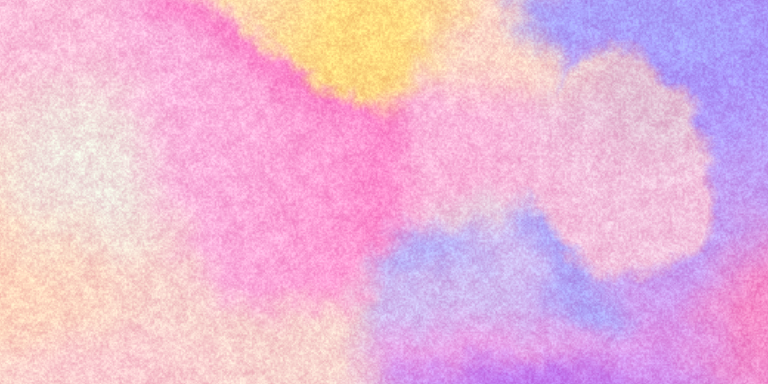
Reproduce this background procedurally as a WebGL 2 fragment shader.

```glsl
#version 300 es
precision highp float;
// Watercolour washes of pink, peach, yellow and violet bleeding together on grainy paper.

uniform vec2 u_resolution;
out vec4 fragColor;

float hash(vec2 p) {
  vec3 q = fract(p.xyx * 0.1031);
  q += dot(q, q.yzx + 33.33);
  return fract((q.x + q.y) * q.z);
}

float noise(vec2 p) {
  vec2 i = floor(p), f = fract(p);
  f = f * f * (3.0 - 2.0 * f);
  return mix(mix(hash(i), hash(i + vec2(1, 0)), f.x),
             mix(hash(i + vec2(0, 1)), hash(i + vec2(1, 1)), f.x), f.y);
}

float fbm(vec2 p) {
  float sum = 0.0, amp = 0.5;
  for (int i = 0; i < 5; i++) {
    sum += amp * noise(p);
    p = mat2(1.6, 1.2, -1.2, 1.6) * p + 17.3;
    amp *= 0.5;
  }
  return sum;
}

// Soft ellipse: 1 inside, fading across its rim.
float pool(vec2 p, vec2 center, vec2 radius, float soft) {
  return 1.0 - smoothstep(1.0 - soft, 1.0 + soft, length((p - center) / radius));
}

// Soft brush stroke from a to b.
float stroke(vec2 p, vec2 a, vec2 b, float radius, float soft) {
  vec2 d = b - a;
  float t = clamp(dot(p - a, d) / dot(d, d), 0.0, 1.0);
  return 1.0 - smoothstep(radius - soft, radius + soft, length(p - a - d * t));
}

// Soft half plane: 1 on the left of the line from a to b.
float side(vec2 p, vec2 a, vec2 b, float soft) {
  vec2 d = normalize(b - a);
  return smoothstep(-soft, soft, dot(p - a, vec2(-d.y, d.x)));
}

void main() {
  vec2 paper = gl_FragCoord.xy / u_resolution.y;
  vec2 warp = vec2(fbm(paper * 5.0 + 3.0), fbm(paper * 5.0 + 41.0)) - 0.48;
  vec2 fray = vec2(fbm(paper * 22.0 + 9.0), fbm(paper * 22.0 + 63.0)) - 0.48;
  vec2 p = paper + warp * 0.13 + fray * 0.07;

  // Warm left side
  vec3 col = vec3(0.97, 0.83, 0.81);
  col = mix(col, vec3(0.98, 0.75, 0.86), pool(p, vec2(0.2, 1.05), vec2(0.5, 0.36), 0.6));
  col = mix(col, vec3(0.99, 0.83, 0.73), 0.9 * pool(p, vec2(0.0, 0.3), vec2(0.28, 0.25), 0.8));
  col = mix(col, vec3(0.94, 0.89, 0.87), pool(p, vec2(0.25, 0.57), vec2(0.23, 0.2), 0.7));
  col = mix(col, vec3(0.98, 0.77, 0.82), 0.7 * pool(p, vec2(0.3, 0.03), vec2(0.25, 0.1), 0.8));

  // Cool right side
  vec3 cool = mix(vec3(0.82, 0.73, 0.94), vec3(0.77, 0.62, 0.95), smoothstep(1.3, 1.75, p.x));
  cool = mix(cool, vec3(0.67, 0.59, 0.98), pool(p, vec2(1.9, 0.92), vec2(0.4, 0.27), 0.6));
  cool = mix(cool, vec3(0.87, 0.60, 0.92), pool(p, vec2(1.8, 0.05), vec2(0.35, 0.2), 0.8));
  cool = mix(cool, vec3(0.96, 0.55, 0.79), pool(p, vec2(2.01, 0.17), vec2(0.14, 0.2), 0.8));
  cool = mix(cool, vec3(0.69, 0.65, 0.97), stroke(p, vec2(1.38, 0.42), vec2(1.58, 0.18), 0.05, 0.06));
  cool = mix(cool, vec3(0.72, 0.69, 0.97), pool(p, vec2(1.13, 0.35), vec2(0.12, 0.07), 0.7));
  cool = mix(cool, vec3(0.92, 0.64, 0.91), pool(p, vec2(1.22, 0.06), vec2(0.34, 0.1), 0.7));
  cool = mix(cool, vec3(0.77, 0.49, 0.94), pool(p, vec2(1.38, -0.01), vec2(0.34, 0.08), 0.7));
  col = mix(col, cool, side(p, vec2(0.97, 0.0), vec2(0.93, 0.4), -0.08));

  // Pale blush lying over the violet
  vec3 blush = mix(vec3(0.98, 0.71, 0.86), vec3(0.95, 0.76, 0.87), smoothstep(1.2, 1.6, p.x));
  blush = mix(blush, vec3(0.98, 0.83, 0.78), smoothstep(0.68, 0.85, p.y) * smoothstep(1.75, 1.5, p.x));
  blush = mix(blush, vec3(0.88, 0.75, 0.83), 0.8 * pool(p, vec2(1.72, 0.78), vec2(0.22, 0.16), 0.7));
  blush = mix(blush, vec3(0.91, 0.79, 0.87), pool(p, vec2(1.28, 0.4), vec2(0.12, 0.08), 0.8));
  float rightPool = pool(p, vec2(1.61, 0.57), vec2(0.25, 0.27), 0.1);
  float middlePool = pool(p, vec2(1.2, 0.76), vec2(0.28, 0.4), 0.14);
  col = mix(col, blush, max(rightPool, middlePool));
  float rim = rightPool * (1.0 - rightPool) * smoothstep(1.55, 1.7, p.x);
  col = mix(col, vec3(0.86, 0.60, 0.82), rim);
  col = mix(col, vec3(0.66, 0.63, 0.98), 0.9 * stroke(p, vec2(1.43, 0.96), vec2(1.85, 0.9), 0.07, 0.065));

  // Large pink wash with darker pigment along its edges
  float pink = side(p, vec2(0.3, 1.0), vec2(0.43, 0.48), 0.12)
             * side(p, vec2(0.42, 0.48), vec2(0.57, 0.2), 0.09)
             * side(p, vec2(0.57, 0.19), vec2(0.9, 0.18), 0.06)
             * side(p, vec2(0.88, 0.17), vec2(1.08, 0.41), 0.05)
             * side(p, vec2(1.08, 0.3), vec2(1.08, 0.7), 0.07)
             * side(p, vec2(1.0, 0.71), vec2(0.5, 1.0), 0.05);
  vec3 rose = mix(vec3(0.98, 0.70, 0.87), vec3(0.99, 0.60, 0.83), smoothstep(0.4, 1.0, p.x));
  col = mix(col, rose, pink);
  vec3 magenta = vec3(0.98, 0.47, 0.77);
  col = mix(col, magenta, 0.85 * stroke(p, vec2(0.43, 1.02), vec2(0.99, 0.68), 0.04, 0.065));
  col = mix(col, magenta, 0.45 * stroke(p, vec2(1.03, 0.66), vec2(1.02, 0.42), 0.05, 0.09));

  // Yellow wedge at the top
  float wedge = side(p, vec2(0.56, 1.0), vec2(0.98, 0.68), 0.035)
              * side(p, vec2(0.99, 0.67), vec2(1.24, 1.0), 0.07);
  vec3 yellow = mix(vec3(0.99, 0.86, 0.67), vec3(0.99, 0.85, 0.50),
                    pool(p, vec2(0.96, 0.92), vec2(0.22, 0.24), 0.6));
  col = mix(col, yellow, wedge);

  // Pigment mottling and fine paper grain
  float mottle = fbm(paper * 34.0) - 0.48;
  float grain = noise(paper * 150.0) + noise(paper * 260.0 + 7.0) - 1.0;
  col += (mottle * 0.15 + grain * 0.11) * vec3(0.3, 1.0, 0.6);
  fragColor = vec4(clamp(col, 0.0, 1.0), 1.0);
}
```
